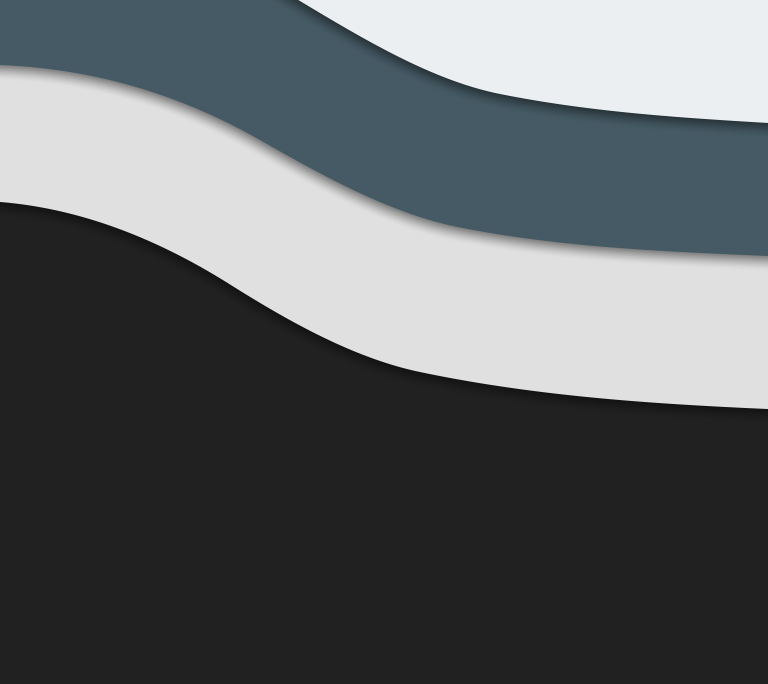
This background is drawn by a Shadertoy shader. Its source:

```glsl
// Layered paper waves: pale, slate and grey sheets casting soft shadows on charcoal.

const vec3 CHARCOAL = vec3(0.129);
const vec3 GREY     = vec3(0.878);
const vec3 SLATE    = vec3(0.271, 0.353, 0.392);
const vec3 PALE     = vec3(0.922, 0.937, 0.949);

// Shadow profile, in canvas heights below a sheet's edge
const float SHADOW_START    = -0.0146;
const float SHADOW_END      = 0.0234;
const float SHADOW_STRENGTH = 0.65;

// Edge knots: x, height, slope (canvas spans 0..1 on both axes)
const vec3 GREY_EDGE[4] = vec3[4](
    vec3(0.0, 0.7047, -0.09), vec3(0.2995, 0.5841, -0.707),
    vec3(0.5469, 0.4561, -0.235), vec3(1.0, 0.402, -0.05));
const vec3 SLATE_EDGE[4] = vec3[4](
    vec3(0.0, 0.905, -0.045), vec3(0.3385, 0.7953, -0.64),
    vec3(0.599, 0.6674, -0.22), vec3(1.0, 0.6257, -0.05));
const vec3 PALE_EDGE[4] = vec3[4](
    vec3(0.0, 1.13, -0.1), vec3(0.3906, 0.9985, -0.674),
    vec3(0.651, 0.8626, -0.225), vec3(1.0, 0.8202, -0.067));

// Cubic Hermite span between two knots: returns height and slope at x
vec2 hermite(vec3 a, vec3 b, float x) {
    float width = b.x - a.x;
    float t = (x - a.x) / width;
    float rise = b.y - a.y;
    float m0 = a.z * width;
    float m1 = b.z * width;
    float c2 = 3.0 * rise - 2.0 * m0 - m1;
    float c3 = m0 + m1 - 2.0 * rise;
    return vec2(a.y + t * (m0 + t * (c2 + t * c3)),
                (m0 + t * (2.0 * c2 + 3.0 * t * c3)) / width);
}

// Approximate distance below the edge, in canvas heights
float depthBelow(vec3 knots[4], vec2 uv, float aspect) {
    vec2 edge = hermite(knots[0], knots[1], uv.x);
    for (int i = 1; i < 3; i++) {
        if (uv.x > knots[i].x) edge = hermite(knots[i], knots[i + 1], uv.x);
    }
    return (edge.x - uv.y) / length(vec2(1.0, edge.y / aspect));
}

// Lay a sheet above its edge and darken what lies just below
vec3 addSheet(vec3 base, vec3 sheet, float depth, float pixel) {
    float shade = 1.0 - smoothstep(SHADOW_START, SHADOW_END, depth);
    vec3 shadowed = base * (1.0 - SHADOW_STRENGTH * shade);
    float cover = clamp(0.5 - depth / pixel, 0.0, 1.0);
    return mix(shadowed, sheet, cover);
}

void mainImage(out vec4 fragColor, in vec2 fragCoord) {
    vec2 uv = fragCoord / iResolution.xy;
    float aspect = iResolution.x / iResolution.y;
    float pixel = 1.0 / iResolution.y;

    // Stack from the lowest sheet to the highest
    vec3 color = CHARCOAL;
    color = addSheet(color, GREY, depthBelow(GREY_EDGE, uv, aspect), pixel);
    color = addSheet(color, SLATE, depthBelow(SLATE_EDGE, uv, aspect), pixel);
    color = addSheet(color, PALE, depthBelow(PALE_EDGE, uv, aspect), pixel);

    fragColor = vec4(color, 1.0);
}
```
